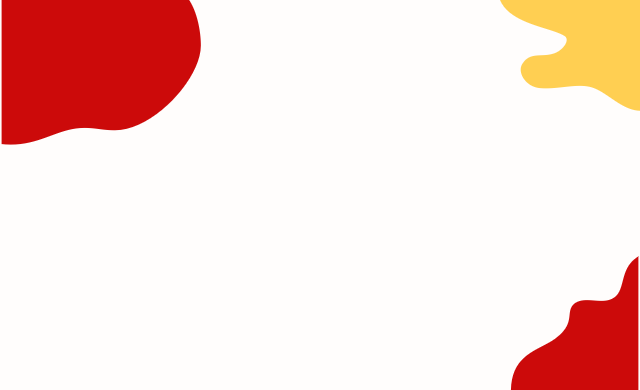
Write a Shadertoy shader that draws this background.

```glsl
const vec3 PAPER  = vec3(1.0, 0.992, 0.988);
const vec3 RED    = vec3(0.80, 0.04, 0.04);
const vec3 YELLOW = vec3(1.0, 0.81, 0.32);
const float SIDE_MARGIN = 0.41;   // paper strip beside the red blobs, % of height
const int CURVE_STEPS = 20;

// Outline state: x = squared distance so far, y = side (+1 outside, -1 inside)
const vec2 EMPTY_OUTLINE = vec2(1e6, 1.0);

vec2 cubicBezier(vec2 a, vec2 b, vec2 c, vec2 d, float t) {
    float s = 1.0 - t;
    return s * s * s * a + 3.0 * s * t * (s * b + t * c) + t * t * t * d;
}

// Adds one line: nearest distance, and a flip when a ray along +x crosses it
void addLine(inout vec2 outline, vec2 p, vec2 a, vec2 b) {
    vec2 ab = b - a, ap = p - a;
    vec2 gap = ap - ab * clamp(dot(ap, ab) / dot(ab, ab), 0.0, 1.0);
    outline.x = min(outline.x, dot(gap, gap));
    if ((a.y > p.y) != (b.y > p.y) && p.x < a.x + ab.x * ap.y / ab.y)
        outline.y = -outline.y;
}

// Adds a curve from the pen position and moves the pen to its end
void addCurve(inout vec2 outline, inout vec2 pen, vec2 p, vec2 b, vec2 c, vec2 d) {
    vec2 start = pen;
    for (int i = 1; i <= CURVE_STEPS; i++) {
        vec2 next = cubicBezier(start, b, c, d, float(i) / float(CURVE_STEPS));
        addLine(outline, p, pen, next);
        pen = next;
    }
}

float signedDistance(vec2 outline) {
    return sqrt(outline.x) * outline.y;
}

// Each blob is measured inwards from its own canvas corner, in % of height
float topLeftBlob(vec2 p) {
    vec2 o = EMPTY_OUTLINE, pen = vec2(48.5, 0.0);
    addCurve(o, pen, p, vec2(50.6, 3.2), vec2(51.5, 8.1), vec2(51.5, 11.7));
    addCurve(o, pen, p, vec2(51.5, 20.2), vec2(39.3, 33.4), vec2(29.5, 33.4));
    addCurve(o, pen, p, vec2(26.1, 33.4), vec2(24.8, 32.8), vec2(21.6, 32.8));
    addCurve(o, pen, p, vec2(14.3, 32.8), vec2(9.6, 38.1), vec2(0.0, 36.9));
    return max(signedDistance(o), SIDE_MARGIN - p.x);
}

float topRightBlob(vec2 p) {
    vec2 o = EMPTY_OUTLINE, pen = vec2(35.9, 0.0);
    addCurve(o, pen, p, vec2(33.3, 6.2), vec2(22.9, 7.0), vec2(19.4, 9.2));
    addCurve(o, pen, p, vec2(17.7, 10.2), vec2(19.9, 13.2), vec2(22.4, 13.8));
    addCurve(o, pen, p, vec2(25.4, 14.7), vec2(28.4, 13.2), vec2(30.3, 16.6));
    addCurve(o, pen, p, vec2(31.4, 18.7), vec2(29.3, 22.3), vec2(25.6, 22.6));
    addCurve(o, pen, p, vec2(20.7, 23.0), vec2(15.6, 21.1), vec2(11.8, 22.6));
    addCurve(o, pen, p, vec2(8.1, 24.0), vec2(4.5, 28.3), vec2(0.0, 28.4));
    return signedDistance(o);
}

float bottomRightBlob(vec2 p) {
    vec2 o = EMPTY_OUTLINE, pen = vec2(33.1, 0.0);
    addCurve(o, pen, p, vec2(32.9, 9.8), vec2(25.2, 10.2), vec2(21.2, 13.6));
    addCurve(o, pen, p, vec2(16.5, 17.4), vec2(19.2, 20.0), vec2(16.9, 22.1));
    addCurve(o, pen, p, vec2(14.1, 24.3), vec2(9.8, 21.7), vec2(6.8, 23.6));
    addCurve(o, pen, p, vec2(3.4, 25.7), vec2(5.6, 31.5), vec2(0.0, 34.5));
    return max(signedDistance(o), SIDE_MARGIN - p.x);
}

void mainImage(out vec4 fragColor, in vec2 fragCoord) {
    float pixel = 100.0 / iResolution.y;
    vec2 p = fragCoord * pixel;
    vec2 mirrored = iResolution.xy * pixel - p;

    // Smooth coverage of each blob
    vec3 blobs = vec3(topLeftBlob(vec2(p.x, mirrored.y)),
                      topRightBlob(mirrored),
                      bottomRightBlob(vec2(mirrored.x, p.y)));
    vec3 cover = clamp(0.5 - blobs / pixel, 0.0, 1.0);

    vec3 color = mix(PAPER, RED, max(cover.x, cover.z));
    color = mix(color, YELLOW, cover.y);
    fragColor = vec4(color, 1.0);
}
```
